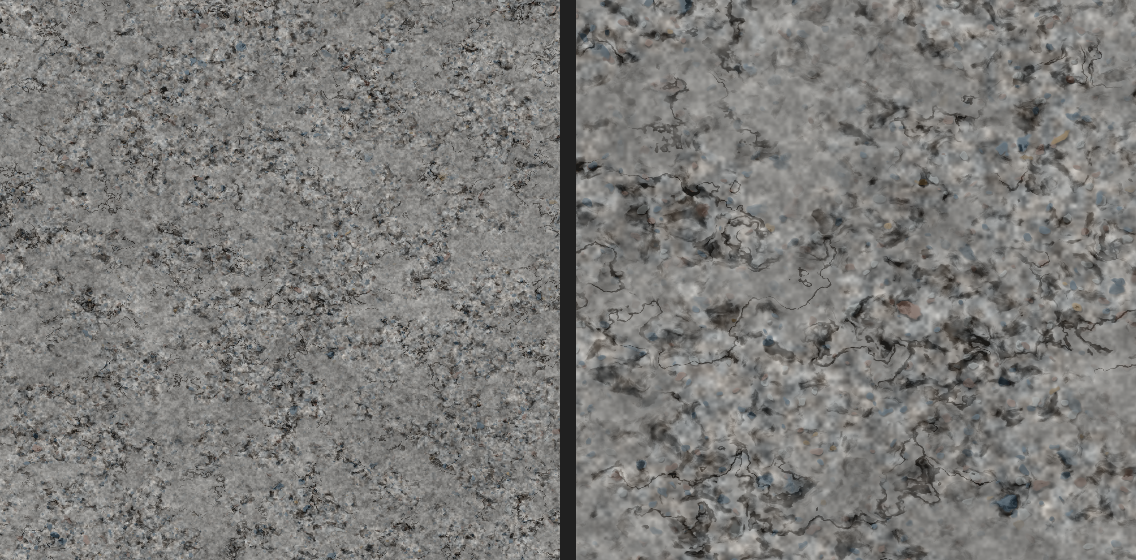
Left, the full canvas; right, a detail of the centre.
This texture is drawn by a WebGL 1 fragment shader. Its source:

```glsl
precision highp float;
uniform vec2 u_resolution;

#define BASE_TONE 0.535
#define BROAD_CONTRAST 0.13
#define MOTTLE_CONTRAST 0.32
#define GRAIN_CONTRAST 0.31
#define PIT_DEPTH 0.25
#define CRACK_DEPTH 0.24
#define CRACK_WIDTH 0.034
#define STONE_CELLS 54.0
#define STONE_SHARE 0.24
#define GRIT_CELLS 120.0
#define GRIT_SHARE 0.36

float hash(vec2 p) {
  vec3 q = fract(p.xyx * 0.1031);
  q += dot(q, q.yzx + 33.33);
  return fract((q.x + q.y) * q.z);
}

float noise(vec2 p) {
  vec2 i = floor(p), f = fract(p);
  f = f * f * (3.0 - 2.0 * f);
  return mix(mix(hash(i), hash(i + vec2(1, 0)), f.x),
             mix(hash(i + vec2(0, 1)), hash(i + vec2(1, 1)), f.x), f.y);
}

float fbm(vec2 p) {
  float sum = 0.0, amplitude = 0.516;
  for (int i = 0; i < 5; i++) {
    sum += amplitude * noise(p);
    p = mat2(1.6, 1.2, -1.2, 1.6) * p + 17.3;
    amplitude *= 0.5;
  }
  return sum;
}

vec3 stoneColor(float pick) {
  vec3 blue = vec3(0.38, 0.45, 0.50);
  vec3 pink = vec3(0.56, 0.49, 0.46);
  vec3 pale = vec3(0.65, 0.67, 0.67);
  vec3 ochre = vec3(0.62, 0.54, 0.42);
  vec3 c = mix(blue, pink, step(0.46, pick));
  c = mix(c, pale, step(0.74, pick));
  return mix(c, ochre, step(0.97, pick));
}

// Scattered angular stones with a dark seam on their lower side
vec3 addStones(vec3 ground, vec2 p, float share, float strength) {
  vec2 cell = floor(p);
  float wobble = 0.40 * (noise(p * 3.1) - 0.5);
  for (int y = -1; y <= 1; y++) {
    for (int x = -1; x <= 1; x++) {
      vec2 id = cell + vec2(x, y) + 40.0;
      vec2 center = id - 40.0 + vec2(hash(id + 3.7), hash(id + 91.3));
      float angle = 1.8 * (hash(id + 55.1) - 0.5);
      float c = cos(angle), s = sin(angle);
      vec2 stretch = vec2(1.0, mix(1.1, 1.9, hash(id + 12.9)));
      vec2 q = mat2(c, -s, s, c) * (p - center);
      vec2 shade = mat2(c, -s, s, c) * (p - center + vec2(-0.06, 0.12));
      float radius = mix(0.14, 0.42, pow(hash(id + 29.0), 1.6));
      float present = step(hash(id + 71.7), share);
      float body = 1.0 - smoothstep(-0.07, 0.07, length(q * stretch) + wobble - radius);
      float seam = 1.0 - smoothstep(-0.08, 0.10, length(shade * stretch) + wobble - radius);
      vec3 tint = stoneColor(hash(id + 8.3)) * mix(0.85, 1.1, hash(id + 64.0));
      ground *= 1.0 - 0.35 * present * seam * strength;
      ground = mix(ground, tint, present * body * strength);
    }
  }
  return ground;
}

void main() {
  vec2 uv = gl_FragCoord.xy / min(u_resolution.x, u_resolution.y);
  vec2 p = uv * vec2(0.90, 1.10);
  vec2 warp = vec2(fbm(p * 60.0 + 5.0), fbm(p * 60.0 + 63.0)) - 0.5;

  // Small smooth plates among crumbled, rough patches
  float rough = smoothstep(0.34, 0.62, fbm(p * 24.0 + warp * 1.4 + 31.0));

  // Broad tone, mottling and sharp grain
  float tone = BASE_TONE + BROAD_CONTRAST * (fbm(p * 8.0 + 11.0) - 0.5);
  tone += MOTTLE_CONTRAST * mix(0.6, 1.1, rough) * (fbm(p * 85.0 + 7.0) - 0.5);
  float grain = 0.6 * noise(uv * 230.0) + 0.5 * noise(uv * 430.0 + 9.0) - 0.55;
  tone += GRAIN_CONTRAST * mix(0.6, 1.15, rough) * grain;
  vec3 color = tone * vec3(1.006, 1.0, 0.982);
  float hue = noise(uv * 150.0 + 41.0) - 0.5;
  color += hue * rough * vec3(0.035, 0.0, -0.03);

  // Grit and stones gather in the rough patches
  color = addStones(color, uv * GRIT_CELLS, GRIT_SHARE, mix(0.15, 0.6, rough));
  float cluster = smoothstep(0.35, 0.65, noise(p * 15.0 + 83.0));
  color = addStones(color, uv * STONE_CELLS + warp * 0.8, STONE_SHARE,
                    mix(0.1, 0.8, rough * cluster));

  // Fine dark pits and short, broken cracks
  float pits = smoothstep(0.52, 0.74, fbm(p * 125.0 + warp * 2.5 + 19.0));
  pits *= mix(0.3, 1.0, rough);
  float ridge = abs(fbm(p * 27.0 + warp * 1.2 + 47.0) - 0.5);
  float crack = 1.0 - smoothstep(CRACK_WIDTH * 0.15, CRACK_WIDTH, ridge);
  crack *= smoothstep(0.46, 0.64, fbm(p * 26.0 + 73.0));
  float dark = PIT_DEPTH * pits + CRACK_DEPTH * crack;
  color -= dark * vec3(0.98, 1.0, 1.01);

  gl_FragColor = vec4(clamp(color, vec3(0.10, 0.098, 0.09), vec3(0.85)), 1.0);
}
```
